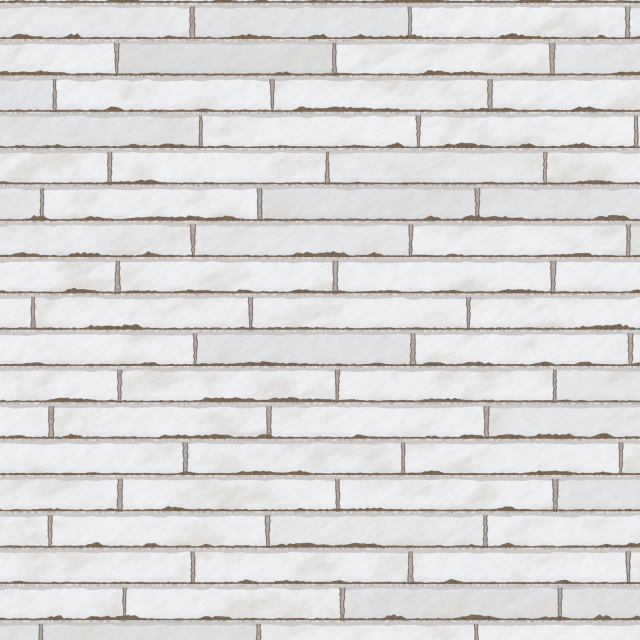
Give the GLSL for this texture, as a Shadertoy shader.

```glsl
// Whitewashed long-format brick wall in third bond, with ragged brown bed lines and worn joints.

// Layout, in canvas units
const float ROWS = 17.62;          // courses per canvas height
const float BRICKS = 2.94;         // bricks per canvas width
const float TOP_OFFSET = 0.0048;   // first bed line below the top edge
const float FIRST_JOINT = 0.2985;  // joint position in the first course
const float BOND_STEP = 0.115;     // shift from one course to the next
const float BOND_JITTER = 0.017;
const float MORTAR = 0.0028;       // pale mortar below a bed line
const float LIP = 0.0072;          // lower end of the mauve brick lip
const float BED = 0.0030;          // thinnest brown bed line
const float BED_BUMP = 0.0055;     // extra height of its bumps
const float JOINT_HALF = 0.0038;

// Colours
const vec3 FACE = vec3(0.925, 0.928, 0.935);
const vec3 FACE_GREY = vec3(0.845, 0.848, 0.850);
const vec3 FACE_WARM = vec3(0.875, 0.865, 0.845);
const vec3 LIP_COLOR = vec3(0.785, 0.770, 0.775);
const vec3 MORTAR_COLOR = vec3(0.800, 0.785, 0.770);
const vec3 BED_COLOR = vec3(0.475, 0.405, 0.345);
const vec3 JOINT_DARK = vec3(0.500, 0.450, 0.415);
const vec3 JOINT_LIGHT = vec3(0.720, 0.690, 0.670);

float hash(vec2 p) {
    vec3 q = fract(vec3(p.xyx) * 0.1031);
    q += dot(q, q.yzx + 33.33);
    return fract((q.x + q.y) * q.z);
}

float noise(vec2 p) {
    vec2 i = floor(p), f = fract(p);
    f = f * f * (3.0 - 2.0 * f);
    return mix(mix(hash(i), hash(i + vec2(1, 0)), f.x),
               mix(hash(i + vec2(0, 1)), hash(i + vec2(1, 1)), f.x), f.y);
}

float fbm(vec2 p) {
    float sum = 0.0, amp = 0.5;
    for (int i = 0; i < 5; i++) {
        sum += amp * noise(p);
        p = mat2(1.6, 1.2, -1.2, 1.6) * p + 7.3;
        amp *= 0.5;
    }
    return sum;
}

// Plaster-like face with clouds, slanted relief and a tint per brick
vec3 brickFace(vec2 p, vec2 id) {
    vec2 q = p + 5.0 * vec2(hash(id + 3.1), hash(id + 8.7));
    vec2 slant = vec2(q.x + 0.7 * q.y, q.y - 0.45 * q.x);
    float cloud = fbm(slant * vec2(13.0, 30.0));
    float relief = fbm(slant * vec2(35.0, 75.0) + 4.0)
                 - fbm(slant * vec2(35.0, 75.0) + vec2(4.25, 3.7));
    float tone = hash(id + 17.0);
    vec3 color = mix(FACE, FACE_GREY, 0.85 * smoothstep(0.62, 1.0, tone));
    color = mix(color, FACE_WARM, 0.75 * smoothstep(0.48, 0.82, cloud));
    return color + 0.055 * relief + 0.03 * (0.48 - cloud);
}

void mainImage(out vec4 fragColor, in vec2 fragCoord) {
    vec2 p = fragCoord / iResolution.y;
    float aa = 0.75 / iResolution.y;

    // Course, and depth below its top
    float rowHeight = 1.0 / ROWS, brickWidth = 1.0 / BRICKS;
    float down = 1.0 - p.y - TOP_OFFSET;
    float row = floor(down * ROWS);
    float depth = down - row * rowHeight;
    float rise = rowHeight - depth;

    // Brick and its nearest vertical joint
    float start = FIRST_JOINT - BOND_STEP * mod(row, 3.0)
                + BOND_JITTER * (2.0 * hash(vec2(row + 40.0, 5.0)) - 1.0);
    float along = (p.x - start) / brickWidth;
    vec2 brickId = vec2(floor(along), row) + 50.0;
    float jointIndex = floor(along + 0.5);
    vec2 jointId = vec2(jointIndex, row) + 90.0;
    float side = (along - jointIndex) * brickWidth;

    // Wear signals
    float seed = row * 9.37 + 60.0;
    float fine = noise(vec2(p.x * 190.0, seed));
    float coarse = noise(vec2(p.x * 34.0, seed + 3.0));
    float speckle = noise(p * 330.0 + 20.0);

    vec3 color = brickFace(p, brickId);
    color *= 1.0 - 0.035 * smoothstep(0.014, 0.003, rise);

    // Mauve lip with a ragged lower edge, then speckled mortar
    float lipEnd = LIP + 0.0035 * (noise(vec2(p.x * 48.0, seed + 6.0)) - 0.4)
                 + 0.0015 * (fine - 0.5);
    color = mix(color, LIP_COLOR, 0.9 * smoothstep(-aa, aa, lipEnd - depth));
    vec3 mortar = MORTAR_COLOR + 0.22 * (speckle - 0.5);
    color = mix(color, mortar, smoothstep(-aa, aa, MORTAR + 0.001 * (fine - 0.5) - depth));

    // Tapered joint: dark rims around a gritty core
    float taper = 0.8 * (hash(jointId) - 0.35) * (0.5 - depth / rowHeight) * 2.0;
    float halfWidth = JOINT_HALF * (0.75 + 0.4 * hash(jointId + 11.0)) * (1.0 + taper);
    float ragged = noise(vec2(p.y * 210.0, jointId.x * 7.0 + sign(side) * 3.0 + 30.0));
    float inside = halfWidth + 0.0016 * (ragged - 0.5) - abs(side);
    float span = smoothstep(-aa, aa, depth - LIP + 0.002);
    float core = smoothstep(0.0008, 0.0026, inside) * (0.55 + 0.6 * speckle);
    vec3 joint = mix(JOINT_DARK, JOINT_LIGHT, clamp(core, 0.0, 1.0));
    color = mix(color, joint, span * smoothstep(-aa, aa, inside));

    // Brown bed line with low bumps along the brick foot
    float bump = smoothstep(0.5, 0.95, coarse) * (0.6 + 0.4 * fine);
    float bedTop = BED + BED_BUMP * bump + 0.0018 * (fine - 0.3);
    float bed = smoothstep(-aa, aa, bedTop - rise)
              * smoothstep(-aa, aa, rise - 0.0007 * speckle);
    color = mix(color, BED_COLOR + 0.07 * (speckle - 0.5), bed);

    fragColor = vec4(clamp(color, 0.0, 1.0), 1.0);
}
```
